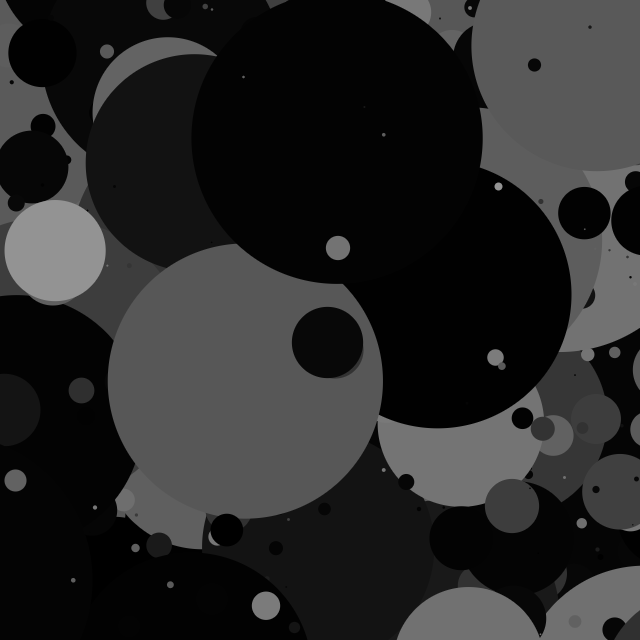
Give the GLSL for this background, as a WebGL 1 fragment shader.

```glsl
precision highp float;

// Opaque grey discs of many sizes, heaped on one another.
// Rounds of small discs over one large disc are composited front to back,
// stopping as soon as a pixel is fully covered.

uniform vec2 u_resolution;

const int ROUNDS = 64;
const int SMALL_PER_ROUND = 14;
const float MARGIN = 0.1;

// Four pseudo-random values in 0..1 from one number.
vec4 hash4(float n) {
    vec4 p = fract(n * vec4(0.1031, 0.1030, 0.0973, 0.1099));
    p += dot(p, p.wzxy + 33.33);
    return fract((p.xxyz + p.yzzw) * p.zywx);
}

// Grey level by share of the area: mostly black, then mid greys, rarely light.
float greyLevel(float pick, float vary) {
    float v = vary - 0.5;
    if (pick < 0.42) return 0.018 + 0.034 * v;
    if (pick < 0.51) return 0.09 + 0.05 * v;
    if (pick < 0.63) return 0.22 + 0.07 * v;
    if (pick < 0.80) return 0.365 + 0.06 * v;
    if (pick < 0.98) return 0.46 + 0.06 * v;
    return 0.60 + 0.05 * v;
}

// Disc coverage with an edge one pixel wide.
float discCoverage(vec2 p, vec2 center, float radius, float pixel) {
    return clamp((radius - length(p - center)) / pixel + 0.5, 0.0, 1.0);
}

// Spread a 0..1 position slightly past the canvas borders.
vec2 spread(vec2 unit, vec2 extent) {
    return mix(vec2(-MARGIN), extent + MARGIN, unit);
}

// Add a layer behind all earlier ones; x is light so far, y is what shows through.
vec2 addBehind(vec2 layers, float grey, float coverage) {
    return vec2(layers.x + layers.y * coverage * grey, layers.y * (1.0 - coverage));
}

// Radius of a small disc, from specks up to medium dots.
float smallRadius(float h) {
    return 0.0012 * pow(50.0, pow(h, 1.4));
}

void main() {
    float side = min(u_resolution.x, u_resolution.y);
    float pixel = 1.0 / side;
    vec2 p = gl_FragCoord.xy / side;
    vec2 extent = u_resolution / side;
    vec2 layers = vec2(0.0, 1.0);

    for (int i = 0; i < ROUNDS; i++) {
        if (layers.y < 0.004) break;
        float id = float(i);

        // Small discs lie on top of this round's large disc.
        for (int k = 0; k < SMALL_PER_ROUND; k++) {
            float n = id * float(SMALL_PER_ROUND) + float(k) + 7.0;
            vec4 h = hash4(n);
            float coverage = discCoverage(p, spread(h.xy, extent), smallRadius(h.z), pixel);
            if (coverage > 0.0) {
                layers = addBehind(layers, greyLevel(h.w, fract(h.x * 37.0)), coverage);
            }
        }

        // Large discs use an even sequence, so places and greys stay balanced.
        vec4 h = hash4(id + 2000.0);
        vec3 even = fract(id * vec3(0.8192, 0.6711, 0.5497) + vec3(0.3, 0.6, 0.15));
        vec2 center = spread(fract(even.xy + 0.3 * h.xy), extent);
        float radius = mix(0.065, 0.23, h.z);
        float coverage = discCoverage(p, center, radius, pixel);
        layers = addBehind(layers, greyLevel(even.z, h.w), coverage);
    }

    // Any remaining gap shows a near-black ground.
    float grey = addBehind(layers, 0.02, 1.0).x;
    gl_FragColor = vec4(vec3(grey), 1.0);
}
```
